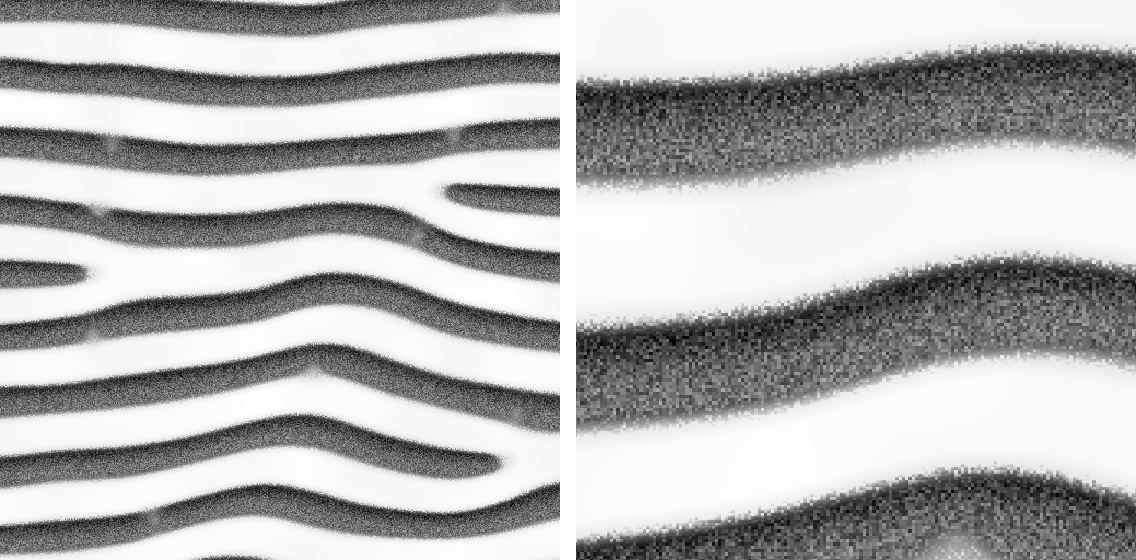
Left, the full canvas; right, a detail of the centre.
A Shadertoy shader for this pattern:

```glsl
// Draws grainy, wavering dark bands with forked ends and faint pinched breaks on white.

const float TAU = 6.2831853;

float hash(vec2 p) {
    vec3 q = fract(vec3(p.xyx) * 0.1031);
    q += dot(q, q.yzx + 33.33);
    return fract((q.x + q.y) * q.z);
}

float valueNoise(vec2 p) {
    vec2 i = floor(p), f = fract(p);
    f = f * f * (3.0 - 2.0 * f);
    return mix(mix(hash(i), hash(i + vec2(1, 0)), f.x),
               mix(hash(i + vec2(0, 1)), hash(i + vec2(1, 1)), f.x), f.y);
}

float bell(float x) { return exp(-x * x); }

// Slow bending of the bands, in band periods
float bend(vec2 p) {
    float ridge = min(0.64, 0.64 - 0.5 * (p.y - 0.54));
    float crest = 0.36 * smoothstep(0.1, 0.55, p.y) * bell((p.x - ridge) / 0.16);
    float sag = 0.16 * (1.0 - smoothstep(0.15, 0.4, p.y)) * bell((p.x - 0.52 + 0.35 * p.y) / 0.22);
    float hollow = 0.17 * bell(length(p - vec2(0.85, 0.86)) / 0.14);
    return 0.2 * p.x + crest - sag - hollow;
}

void mainImage(out vec4 fragColor, in vec2 fragCoord) {
    vec2 p = fragCoord / iResolution.xy;
    p.y = 1.0 - p.y; // measured downward

    float phase = 0.668 + 8.0 * p.y + bend(p) + 0.07 * (valueNoise(p * 9.0) - 0.5);
    float strength = 0.92 + 0.16 * valueNoise(p * vec2(13, 9) + 7.0);

    // Band ends: xy is the tip, z the side on which the extra band lies
    vec3 forks[3] = vec3[3](vec3(0.168, 0.488, -1), vec3(0.782, 0.341, 1), vec3(0.906, 0.823, -1));
    for (int i = 0; i < 3; i++) {
        vec2 d = p - forks[i].xy;
        phase += atan(d.y, d.x * forks[i].z) / TAU;
        strength *= 1.0 - bell(length(d) / 0.026);
    }

    // Faint breaks along the bands
    vec2 pinches[9] = vec2[9](
        vec2(0.20, 0.265), vec2(0.176, 0.378), vec2(0.165, 0.595),
        vec2(0.812, 0.247), vec2(0.56, 0.66), vec2(0.922, 0.735),
        vec2(0.745, 0.42), vec2(0.276, 0.93), vec2(0.90, 0.01));
    float haze = 0.0;
    for (int i = 0; i < 9; i++) {
        float pinch = bell(length(p - pinches[i]) / 0.024);
        strength *= 1.0 - 0.72 * pinch;
        haze += pinch;
    }

    // Fine grain on a grid fixed to the canvas
    vec2 cell = floor(p * 512.0);
    float grain = hash(cell) + hash(cell + 157.0) - 1.0;

    // Coverage and tone: darkest along the upper edge
    float level = strength * cos(TAU * phase);
    float side = strength * sin(TAU * phase);
    float ink = smoothstep(-0.06, 0.42, level + 0.2 * grain);
    float tone = 0.40 + 0.14 * side - 0.10 * side * side + 0.24 * grain;

    float paper = 0.995 - 0.03 * valueNoise(p * 11.0 + 3.0) - 0.05 * min(haze, 1.0);
    paper -= 0.06 * smoothstep(-0.6, 0.1, level);
    fragColor = vec4(vec3(clamp(mix(paper, tone, ink), 0.0, 1.0)), 1.0);
}
```
